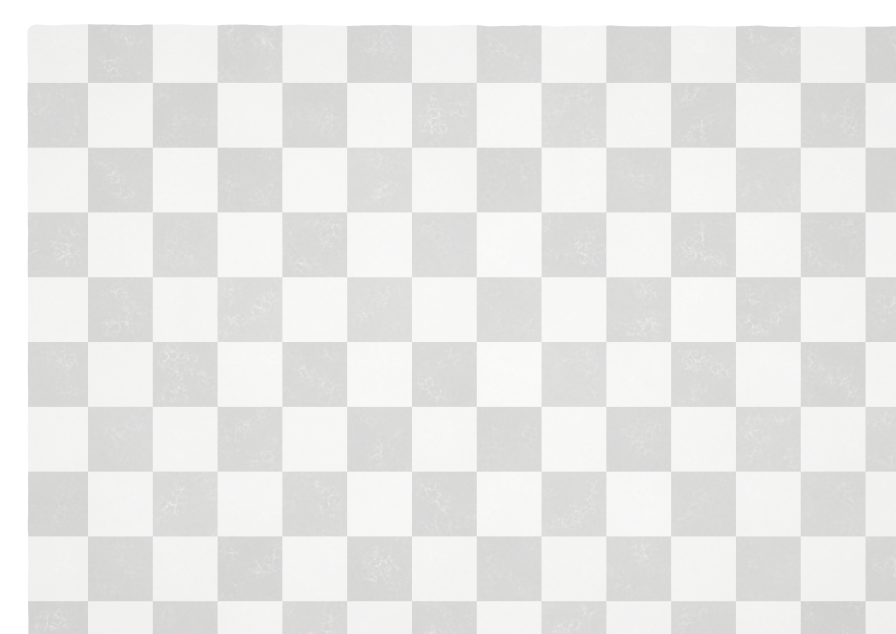
This pattern is drawn by a Shadertoy shader. Its source:

```glsl
// Pale grey checkerboard printed on worn paper, with a ragged white top and left margin.

// Lengths are fractions of the canvas height
#define CELL 0.1022
#define GRID_ORIGIN vec2(0.1388, 0.0517)
#define PAPER_LEFT 0.0435
#define PAPER_TOP 0.9615
#define CORNER 0.014
#define LIGHT_COLOR vec3(0.965, 0.964, 0.962)
#define DARK_COLOR vec3(0.858, 0.856, 0.854)
#define TILE_VARIATION 0.016
#define FLECK_STRENGTH 0.060
#define MOTTLE_STRENGTH 0.016
#define EDGE_SHADE 0.022

vec2 hash22(vec2 p) {
    vec3 q = fract(p.xyx * vec3(0.1031, 0.1030, 0.0973));
    q += dot(q, q.yzx + 33.33);
    return fract((q.xx + q.yz) * q.zy);
}

// Distances to the nearest and second nearest scattered point
vec2 cellular(vec2 p) {
    vec2 id = floor(p), f = fract(p);
    vec2 nearest = vec2(8.0);
    for (int y = -1; y <= 1; y++) {
        for (int x = -1; x <= 1; x++) {
            vec2 offset = vec2(x, y);
            float d = length(offset + hash22(id + offset) - f);
            nearest.y = min(nearest.y, max(nearest.x, d));
            nearest.x = min(nearest.x, d);
        }
    }
    return nearest;
}

// Soft irregular patches from layered, rotated sines, about -1 to 1
float sineLayers(vec2 p) {
    float sum = 0.0, amplitude = 0.5;
    for (int i = 0; i < 4; i++) {
        sum += amplitude * sin(p.x + 1.7 * sin(p.y)) * cos(p.y - 1.3 * sin(p.x));
        p = mat2(1.28, 1.39, -1.39, 1.28) * p + 2.3;
        amplitude *= 0.6;
    }
    return sum;
}

// Rounded paper corner with uneven borders; negative inside
float paperDistance(vec2 p) {
    float topEdge = PAPER_TOP - 0.0025 * p.x + 0.0022 * sineLayers(vec2(p.x * 27.0, 1.4));
    float leftEdge = PAPER_LEFT + 0.0012 * (1.0 - p.y) + 0.0012 * sineLayers(vec2(2.1, p.y * 24.0));
    vec2 q = vec2(leftEdge - p.x, p.y - topEdge) + CORNER;
    return length(max(q, 0.0)) + min(max(q.x, q.y), 0.0) - CORNER;
}

// Share of dark ink, with tile borders smoothed over one pixel
float checker(vec2 grid) {
    vec2 parity = 1.0 - 2.0 * mod(floor(grid), 2.0);
    vec2 border = 0.5 - abs(fract(grid) - 0.5);
    vec2 side = parity * clamp(border * CELL * iResolution.y * 2.0, 0.0, 1.0);
    return 0.5 + 0.5 * side.x * side.y;
}

void mainImage(out vec4 fragColor, in vec2 fragCoord) {
    vec2 p = fragCoord / iResolution.y;
    float aspect = iResolution.x / iResolution.y;
    vec2 grid = (p - GRID_ORIGIN) / CELL;
    vec2 tileHash = hash22(floor(grid) + 41.0);
    float dark = checker(grid);

    // Thin flecks where cells meet, gathered in patches inside each tile
    vec2 warped = p + 0.004 * vec2(sineLayers(p * 90.0), sineLayers(p.yx * 90.0 + 5.0));
    vec2 coarse = cellular(warped * 65.0);
    vec2 fine = cellular(warped * 140.0 + 17.0);
    float veins = 1.0 - smoothstep(0.02, 0.28, coarse.y - coarse.x);
    float specks = 1.0 - smoothstep(0.12, 0.45, fine.x);
    vec2 border = 0.5 - abs(fract(grid) - 0.5);
    float interior = smoothstep(0.0, 0.28, min(border.x, border.y));
    float patches = smoothstep(-0.25, 0.65, sineLayers(p * 38.0 + 3.0));
    float wear = patches * mix(0.3, 1.0, interior) * mix(0.35, 1.0, tileHash.x);
    float flecks = wear * (0.6 * veins + 0.5 * specks);

    // Tile tone, paper mottling and a slightly darker rim
    vec3 color = mix(LIGHT_COLOR, DARK_COLOR, dark);
    color += TILE_VARIATION * (tileHash.y - 0.5) * mix(0.5, 1.0, dark);
    color += FLECK_STRENGTH * flecks * mix(0.2, 1.0, dark);
    color += MOTTLE_STRENGTH * (0.5 * sineLayers(p * 16.0) + 0.7 * (0.5 - fine.x)) * mix(0.5, 1.0, dark);
    vec2 fromCenter = (p - vec2(0.54 * aspect, 0.48)) / vec2(aspect, 1.0);
    color += EDGE_SHADE * (0.3 - 3.6 * dot(fromCenter, fromCenter));

    float paper = clamp(0.5 - paperDistance(p) * iResolution.y, 0.0, 1.0);
    fragColor = vec4(mix(vec3(1.0), clamp(color, 0.0, 1.0), paper), 1.0);
}
```
